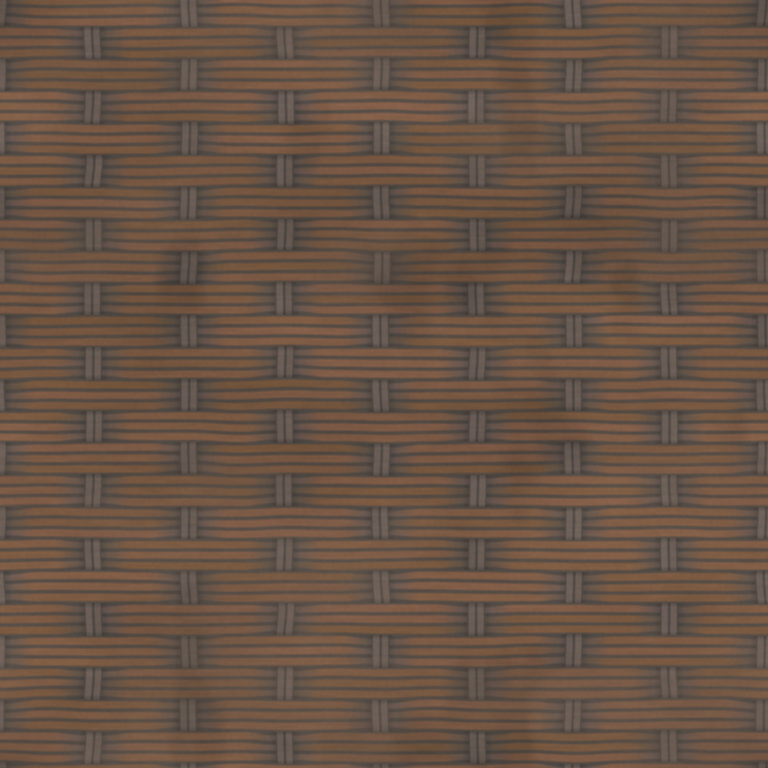
Reproduce this texture procedurally as a Shadertoy shader.

```glsl
#define STAKES 8.0
#define ROWS 24.0
#define REEDS 3.0
#define OFFSET vec2(0.03, -0.16)
#define STAKE_HALF 0.092
#define SHADE_REACH 0.42
#define REED_COLOR vec3(0.478, 0.346, 0.256)
#define REED_SHADED vec3(0.372, 0.326, 0.297)
#define GAP_COLOR vec3(0.322, 0.288, 0.262)
#define GAP_SHADED vec3(0.300, 0.277, 0.263)
#define STAKE_COLOR vec3(0.408, 0.360, 0.330)
#define WEAR 0.14

float hash(vec2 p) {
    vec3 q = fract(p.xyx * 0.1031);
    q += dot(q, q.yzx + 33.33);
    return fract((q.x + q.y) * q.z);
}

// Value noise that wraps after the given number of cells
float noise(vec2 uv, vec2 cells) {
    vec2 p = uv * cells, i = floor(p), f = fract(p);
    f = f * f * (3.0 - 2.0 * f);
    vec2 a = mod(i, cells), b = mod(i + 1.0, cells);
    return mix(mix(hash(a), hash(vec2(b.x, a.y)), f.x),
               mix(hash(vec2(a.x, b.y)), hash(b), f.x), f.y);
}

float cloud(vec2 uv) {
    float sum = 0.0, weight = 0.5;
    vec2 cells = vec2(5.0, 7.0);
    for (int i = 0; i < 4; i++) {
        sum += weight * noise(uv, cells);
        cells *= 2.0;
        weight *= 0.5;
    }
    return sum / 0.9375;
}

void mainImage(out vec4 fragColor, in vec2 fragCoord) {
    vec2 uv = fragCoord / iResolution.xy;
    float pixel = STAKES / iResolution.x;

    // Weave coordinates, slightly uneven as if made by hand
    vec2 weave = uv * vec2(STAKES, ROWS) + OFFSET;
    weave.x += 0.03 * (noise(uv, vec2(8.0, 24.0)) - 0.5);
    weave.y += 0.08 * (noise(uv, vec2(16.0, 12.0)) - 0.5);
    float row = floor(weave.y);
    float across = fract(weave.y) - 0.5;

    // Alternate rows pass over alternate stakes; each strand spans two gaps
    float along = weave.x - row - 1.0;
    float fromCenter = mod(along, 2.0) - 1.0;
    float d = 1.0 - abs(fromCenter);
    vec2 strand = vec2(mod(floor(along * 0.5), STAKES * 0.5), mod(row, ROWS));
    float variation = hash(strand + 7.0);

    // Reeds draw together where the strand dives behind a stake
    float ending = 1.0 - smoothstep(STAKE_HALF, SHADE_REACH, d);
    float halfHeight = mix(0.5, 0.44, ending);
    float v = across / (2.0 * halfHeight) * REEDS;
    v += 0.20 * (variation - 0.5) * fromCenter * (1.0 - 2.0 * abs(across));
    float slot = v + 0.5 * REEDS;
    float fromReed = abs(fract(slot) - 0.5);
    float reed = 1.0 - smoothstep(0.20 - 0.06 * ending, 0.47, fromReed);
    reed *= step(abs(v), 0.5 * REEDS);

    // Strand colour, with a tint for each reed
    float tint = hash(strand * 3.0 + floor(slot) + 19.0) - 0.5;
    vec3 reedColor = mix(REED_COLOR, REED_SHADED, ending * 0.92);
    reedColor *= 1.0 + 0.06 * tint + 0.04 * (variation - 0.5);
    reedColor += 0.018 * tint * vec3(0.2, -0.3, 1.0);
    vec3 color = mix(mix(GAP_COLOR, GAP_SHADED, ending), reedColor, reed);
    color *= 1.0 - 0.09 * (1.0 - smoothstep(STAKE_HALF, STAKE_HALF + 0.08, d));

    // Pair of upright rods, shaded at their sides and ends
    float rodEdge = abs(d - 0.5 * STAKE_HALF) / (0.5 * STAKE_HALF);
    float rod = 1.0 - smoothstep(0.45, 1.0, rodEdge);
    vec3 stake = mix(GAP_SHADED, STAKE_COLOR, rod);
    stake *= 1.0 - 0.16 * smoothstep(0.34, 0.5, abs(across));
    stake *= 0.97 + 0.06 * hash(strand + 41.0);
    color = mix(stake, color, smoothstep(STAKE_HALF - pixel, STAKE_HALF + pixel, d));

    // Broad fading, small dark stains and pale dusty scuffs
    color *= 1.0 + WEAR * (cloud(uv) - 0.5) * 1.6;
    float stain = smoothstep(0.68, 0.84, cloud(uv.yx + vec2(0.37, 0.61)));
    color *= 1.0 - 0.10 * stain;
    float dust = smoothstep(0.50, 0.82, cloud(uv + vec2(0.53, 0.19)));
    color = mix(color, vec3(0.42, 0.35, 0.30), 0.26 * dust);

    // Fine grain running along the reeds
    float grain = noise(uv, vec2(40.0, 300.0)) - 0.5;
    float speckle = noise(uv, vec2(256.0)) - 0.5;
    color *= 1.0 + 0.05 * grain + 0.035 * speckle;

    fragColor = vec4(color, 1.0);
}
```
